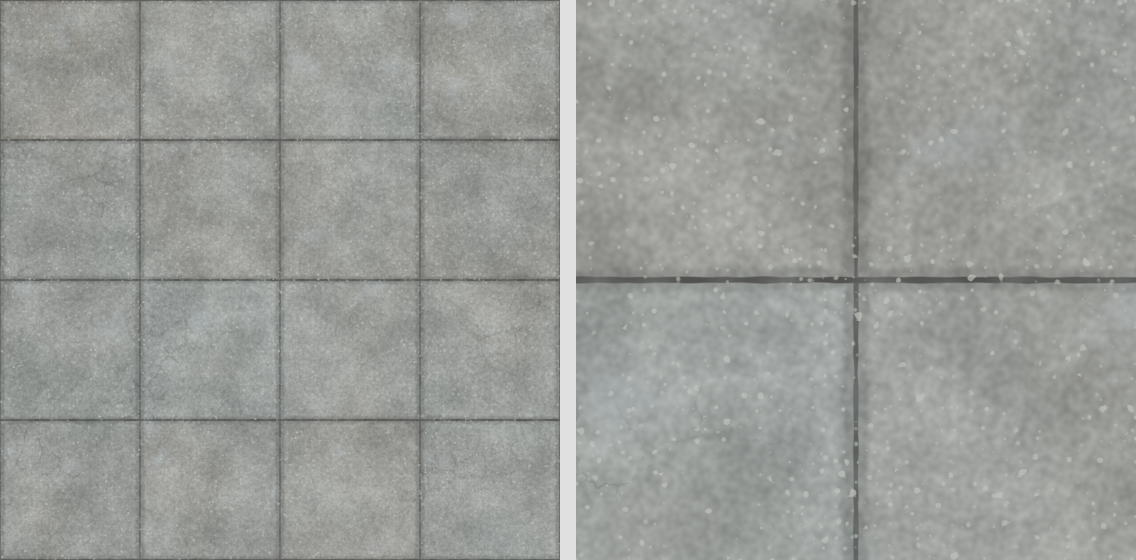
Left, the full canvas; right, a detail of the centre.
Give the GLSL for this texture, as a WebGL 1 fragment shader.

```glsl
precision highp float;
// Worn grey concrete paving: a 4 x 4 grid of square slabs with thin dark joints.
// Wrapping gradient noise gives mottling and grain; hashed cells scatter pale grit;
// warped Voronoi borders draw hairline cracks on some of the slabs.

uniform vec2 u_resolution;

const float SLABS = 4.0;
const vec3 CONCRETE = vec3(0.600, 0.609, 0.595);
const vec3 JOINT = vec3(0.32, 0.325, 0.315);
const vec3 GRIT = vec3(0.76, 0.77, 0.74);
const vec3 STAIN = vec3(0.66, 0.70, 0.71);
const vec3 COOL_SHIFT = vec3(-0.014, 0.001, 0.008);
const vec2 JOINT_HALF_WIDTH = vec2(0.0014, 0.0018);  // vertical, horizontal
const vec2 BORDER_WIDTH = vec2(0.0110, 0.0095);      // soiled rim of each slab
const vec2 BORDER_DARKNESS = vec2(0.075, 0.058);
const float MOTTLE = 0.135;
const float CLOUDS = 0.045;
const float GRAIN = 0.055;
const float SLAB_VARIATION = 0.028;
const float CRACK_CELLS = 22.0;
const float CRACK_HALF_WIDTH = 0.0009;
const float CRACK_DARKNESS = 0.05;
const mat2 TURN = mat2(2.0, 1.0, -1.0, 2.0);  // whole numbers keep the wrap

vec2 hash2(vec2 p) {
  vec3 q = fract(p.xyx * vec3(0.1031, 0.1030, 0.0973));
  q += dot(q, q.yzx + 33.33);
  return fract((q.xx + q.yz) * q.zy);
}

// Dot product of a lattice point's unit gradient with the offset from it.
float corner(vec2 cell, vec2 offset, vec2 f, float period) {
  float angle = 6.28318 * hash2(mod(cell + offset, period) + period).x;
  return dot(vec2(cos(angle), sin(angle)), f - offset);
}

// Gradient noise over the unit square, wrapping after a whole number of cells.
float noise(vec2 uv, float period) {
  vec2 p = uv * period;
  vec2 cell = floor(p);
  vec2 f = p - cell;
  vec2 w = f * f * f * (f * (f * 6.0 - 15.0) + 10.0);
  float low = mix(corner(cell, vec2(0, 0), f, period), corner(cell, vec2(1, 0), f, period), w.x);
  float high = mix(corner(cell, vec2(0, 1), f, period), corner(cell, vec2(1, 1), f, period), w.x);
  return mix(low, high, w.y);
}

float fbm(vec2 uv, float period) {
  float sum = 0.0;
  float gain = 0.5;
  for (int i = 0; i < 5; i++) {
    sum += gain * noise(uv, period);
    period *= 2.0;
    gain *= 0.7;
  }
  return sum;
}

// One rough speck of random size in a random share of the grid cells.
float specks(vec2 uv, float count, float share, float pixel) {
  vec2 cell = floor(uv * count);
  vec2 pick = hash2(cell + 17.0 + count);
  vec2 center = 0.25 + 0.5 * hash2(cell + 71.0 + count);
  float radius = mix(0.07, 0.21, pick.y * pick.y) / count;
  float rough = 1.0 + 0.9 * noise(uv, 260.0);
  float dist = rough * length(fract(uv * count) - center) / count;
  float disc = 1.0 - smoothstep(radius - pixel, radius + pixel, dist);
  return disc * step(pick.x, share) * mix(0.35, 1.0, pick.y);
}

// Approximate distance to the nearest Voronoi border.
float crackDistance(vec2 uv) {
  vec2 warp = vec2(fbm(uv, 16.0), fbm(uv.yx, 19.0));
  vec2 p = (uv + 0.022 * warp) * CRACK_CELLS;
  vec2 cell = floor(p);
  float nearest = 8.0;
  float second = 8.0;
  for (int y = -1; y <= 1; y++) {
    for (int x = -1; x <= 1; x++) {
      vec2 c = cell + vec2(x, y);
      float dist = length(c + hash2(mod(c, CRACK_CELLS) + 5.0) - p);
      second = min(second, max(nearest, dist));
      nearest = min(nearest, dist);
    }
  }
  return 0.5 * (second - nearest) / CRACK_CELLS;
}

void main() {
  vec2 uv = gl_FragCoord.xy / u_resolution;
  float pixel = 1.0 / min(u_resolution.x, u_resolution.y);
  vec2 slabRandom = hash2(floor(uv * SLABS) + 41.0);

  // Slab body: tint, clouds, mottling, grain and pale bluish stains
  float mottle = fbm(uv, 11.0);
  float coolness = slabRandom.y - 0.5 + noise(uv, 5.0);
  float grain = noise(TURN * uv, 53.0) + noise(TURN * uv, 101.0);
  vec3 color = CONCRETE + SLAB_VARIATION * (slabRandom.x - 0.5) + COOL_SHIFT * coolness;
  color += MOTTLE * mottle + CLOUDS * noise(uv, 6.0) + GRAIN * grain;
  float stain = smoothstep(0.3, 0.65, noise(uv, 13.0) + 0.6 * mottle);
  color = mix(color, STAIN, 0.4 * stain);

  // Hairline cracks, broken up and limited to some slabs
  float crack = 1.0 - smoothstep(0.0, CRACK_HALF_WIDTH + pixel, crackDistance(uv));
  float cracked = step(0.5, slabRandom.y) * smoothstep(-0.05, 0.25, noise(uv, 9.0));
  color -= CRACK_DARKNESS * crack * cracked;

  // Soiled rims and uneven joints
  vec2 edge = abs(fract(uv * SLABS + 0.5) - 0.5) / SLABS;
  vec2 rim = 1.0 - smoothstep(0.45 * BORDER_WIDTH, BORDER_WIDTH, edge + 0.005 * fbm(uv, 40.0));
  color -= max(rim.x * BORDER_DARKNESS.x, rim.y * BORDER_DARKNESS.y) * (1.0 + 0.8 * mottle);
  vec2 gap = edge + 0.0009 * noise(uv, 64.0);
  vec2 joint = 1.0 - smoothstep(JOINT_HALF_WIDTH - pixel, JOINT_HALF_WIDTH + pixel, gap);
  float wear = clamp(0.85 + 0.6 * noise(uv, 36.0), 0.5, 1.0);
  color = mix(color, JOINT, max(joint.x * 0.8, joint.y) * wear);

  // Pale grit, denser on the lighter patches
  float share = clamp(0.26 + 0.7 * mottle, 0.04, 0.6);
  float grit = max(specks(uv, 103.0, share, pixel), specks(uv, 157.0, share, pixel));
  color = mix(color, GRIT, 0.7 * grit);

  gl_FragColor = vec4(color, 1.0);
}
```
